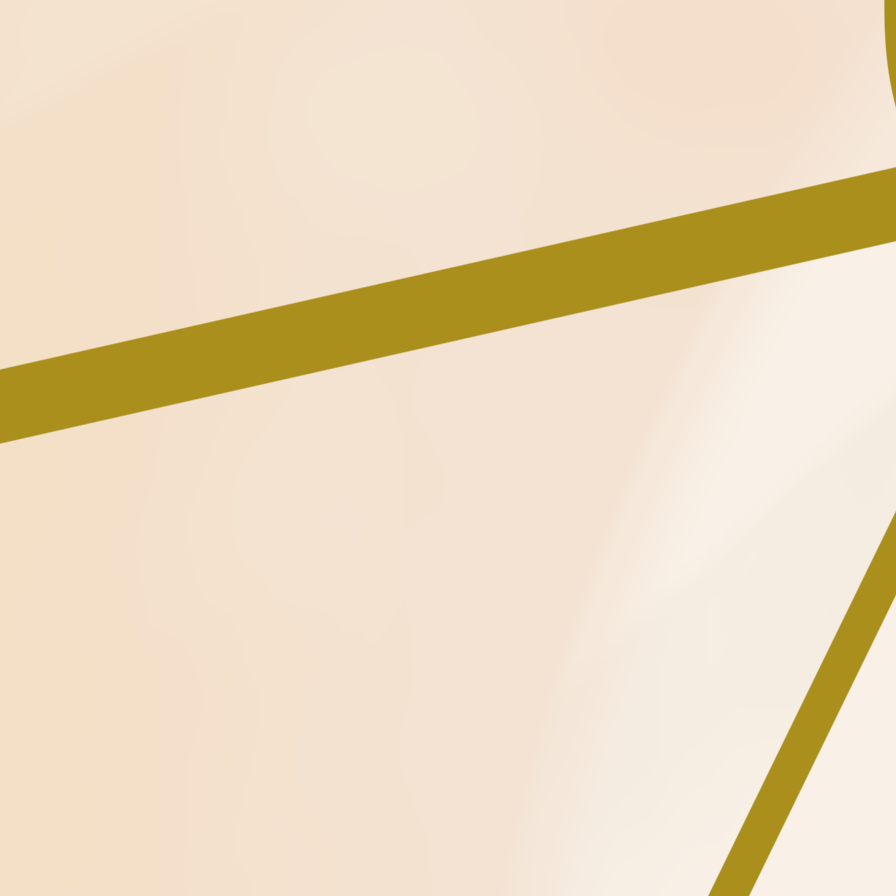
This background is drawn by a Shadertoy shader. Its source:

```glsl
const vec3 GOLD = vec3(0.665, 0.560, 0.108);
const vec3 SAND = vec3(0.956, 0.875, 0.780);
const vec3 BLUSH = vec3(0.955, 0.887, 0.822);
const vec3 ROSE = vec3(0.955, 0.868, 0.788);
const vec3 CREAM = vec3(0.955, 0.895, 0.825);
const vec3 IVORY = vec3(0.976, 0.945, 0.908);
const vec3 SHADE = vec3(0.957, 0.920, 0.875);

// Each stripe: two points on its axis, then its half width
const vec4 WIDE_AXIS = vec4(0.0, 0.5462, 1.0, 0.7721);
const float WIDE_HALF = 0.0403;
const vec4 THIN_AXIS = vec4(0.8132, 0.0, 1.0, 0.3828);
const float THIN_HALF = 0.0205;

const float CORNER_X = 0.987;
const float CORNER_DROP = 0.12;
const float MOTTLE_AMOUNT = 0.16;

// Signed distance to the infinite line through two points, positive on its left
float lineSide(vec2 p, vec4 axis) {
    vec2 dir = normalize(axis.zw - axis.xy);
    vec2 rel = p - axis.xy;
    return dir.x * rel.y - dir.y * rel.x;
}

// Soft round patch with separate radii
float patchAt(vec2 p, vec2 center, vec2 radius) {
    vec2 q = (p - center) / radius;
    return exp(-dot(q, q));
}

// Slow layered sines, drawn out along the upward diagonal
float mottle(vec2 p) {
    vec2 q = mat2(0.9, 0.35, -0.43, 0.45) * p * 17.0;
    float sum = 0.0;
    float gain = 0.5;
    for (int i = 0; i < 4; i++) {
        sum += gain * sin(q.x + 1.3 * sin(q.y)) * cos(q.y * 0.8 + 0.7);
        q = mat2(1.5, 0.8, -0.8, 1.5) * q + 2.1;
        gain *= 0.55;
    }
    return sum;
}

vec3 paperWash(vec2 p) {
    float grain = mottle(p);

    // Warm left side, blush middle and rose upper right
    vec3 color = mix(SAND, BLUSH, smoothstep(0.02, 0.5, p.x + 0.03 * grain));
    color = mix(color, ROSE, 0.8 * patchAt(p, vec2(0.78, 0.94), vec2(0.19, 0.14)));

    // Light patches and the pale upper left corner
    float light = patchAt(p, vec2(0.45, 0.87), vec2(0.18, 0.12));
    light += 0.7 * patchAt(p, vec2(0.33, 0.42), vec2(0.12, 0.17));
    light += 0.6 * smoothstep(-0.015, 0.025, lineSide(p, vec4(0.0, 0.855, 0.27, 1.0)));
    color = mix(color, CREAM, clamp(light + MOTTLE_AMOUNT * grain, 0.0, 1.0));

    // Curved ivory wash on the right, fainter above the wide stripe
    float edge = p.x - (0.56 + 0.19 * p.y + 0.24 * p.y * p.y);
    float wash = 0.35 * smoothstep(-0.012, 0.018, edge) + 0.65 * smoothstep(0.0, 0.12, edge);
    wash *= mix(1.0, 0.45, smoothstep(-0.02, 0.02, lineSide(p, WIDE_AXIS)));

    // Shaded facet below a diagonal crease
    float crease = lineSide(p, vec4(0.755, 0.35, 1.0, 0.57));
    float facet = smoothstep(0.015, -0.02, crease) * smoothstep(-0.34, -0.12, crease);
    vec3 pale = mix(IVORY, SHADE, clamp(0.7 * facet + MOTTLE_AMOUNT * grain, 0.0, 1.0));
    pale = mix(pale, IVORY, smoothstep(0.02, -0.02, lineSide(p, THIN_AXIS)));
    return mix(color, pale, wash);
}

void mainImage(out vec4 fragColor, in vec2 fragCoord) {
    vec2 p = fragCoord / iResolution.xy;
    float blur = 1.0 / min(iResolution.x, iResolution.y);

    // Straight stripes
    float wide = abs(lineSide(p, WIDE_AXIS)) - WIDE_HALF;
    float thin = abs(lineSide(p, THIN_AXIS)) - THIN_HALF;

    // Curved sliver in the upper right corner
    float drop = (1.0 - p.y) / CORNER_DROP;
    float sliver = CORNER_X + (1.0 - CORNER_X) * pow(max(drop, 0.0), 2.5) - p.x;

    float gold = smoothstep(blur, -blur, min(min(wide, thin), sliver));
    fragColor = vec4(mix(paperWash(p), GOLD, gold), 1.0);
}
```
